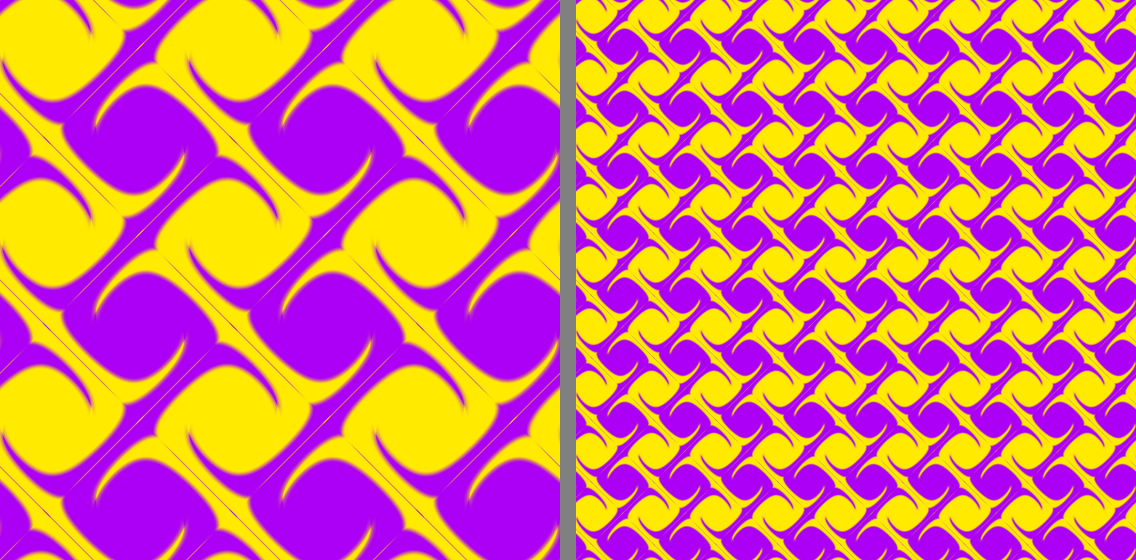
Left, the tile; right, the same tile 3 across and 3 down.
Write a Shadertoy shader that draws this pattern.

```glsl
// Yellow and purple stripes wound into a tiling lattice of counter-rotating swirls.

const float TAU = 6.28318531;
const float REPEATS = 3.0;              // whole tiles across and down
const vec2 CENTER = vec2(0.25, 0.75);   // yellow swirl center within a tile
const vec3 YELLOW = vec3(1.0, 0.917, 0.0);
const vec3 PURPLE = vec3(0.67, 0.0, 0.96);
const float RIM_TURN = 1.3;             // flow time on the cell borders
const float CORE_TURN = 2.4;            // extra flow time toward the cores
const float EDGE_SOFT = 0.0065;         // half width of color edges, canvas units
const float SEAM_WIDTH = 0.002;         // half width of the border seams, canvas units
const float SEAM_MIX = 0.5;             // seam strength along its length
const float KNOT_MIX = 0.4;             // extra strength where borders cross
const int STEPS = 24;

// Cellular flow whose streamlines are the contours of cos(x) + cos(y)
vec2 flow(vec2 p) {
    return vec2(sin(p.y), -sin(p.x));
}

// Trace back along the flow, then read the unwound vertical stripes
float dye(vec2 p) {
    float stream = abs(cos(p.x) + cos(p.y));
    float h = (RIM_TURN + CORE_TURN * stream) / float(STEPS);
    for (int i = 0; i < STEPS; i++) {
        vec2 middle = p - 0.5 * h * flow(p);
        p -= h * flow(middle);
    }
    return cos(p.x);
}

// Stripe coverage with an even edge softness across the canvas
float softDye(vec2 p, float unit) {
    vec2 e = vec2(0.03, 0.0);
    vec2 slope = vec2(dye(p + e.xy) - dye(p - e.xy),
                      dye(p + e.yx) - dye(p - e.yx)) / (2.0 * e.x);
    float dist = dye(p) / max(length(slope), 0.05);
    float soft = EDGE_SOFT * unit;
    return smoothstep(-soft, soft, dist);
}

// Thin seam on one diagonal border; home is 1 at its source crossing
float seam(float diagonal, float home, float unit) {
    float width = max(SEAM_WIDTH, 1.0 / iResolution.y) * unit;
    float line = 1.0 - smoothstep(0.0, width, abs(cos(diagonal)) * sqrt(2.0));
    float reach = smoothstep(-0.85, -0.3, home);
    float knot = smoothstep(0.985, 1.0, home);
    return line * reach * (SEAM_MIX + KNOT_MIX * knot);
}

void mainImage(out vec4 fragColor, in vec2 fragCoord) {
    float unit = TAU * REPEATS;
    vec2 p = TAU * (fragCoord / iResolution.xy * REPEATS - CENTER);
    float yellow = softDye(p, unit);

    // Seams pull the color toward its opposite
    float rising = seam(0.5 * (p.x - p.y), -cos(p.x), unit);
    float falling = seam(0.5 * (p.x + p.y), cos(p.x), unit);
    yellow = mix(yellow, 1.0 - yellow, max(rising, falling));

    fragColor = vec4(mix(PURPLE, YELLOW, yellow), 1.0);
}
```
